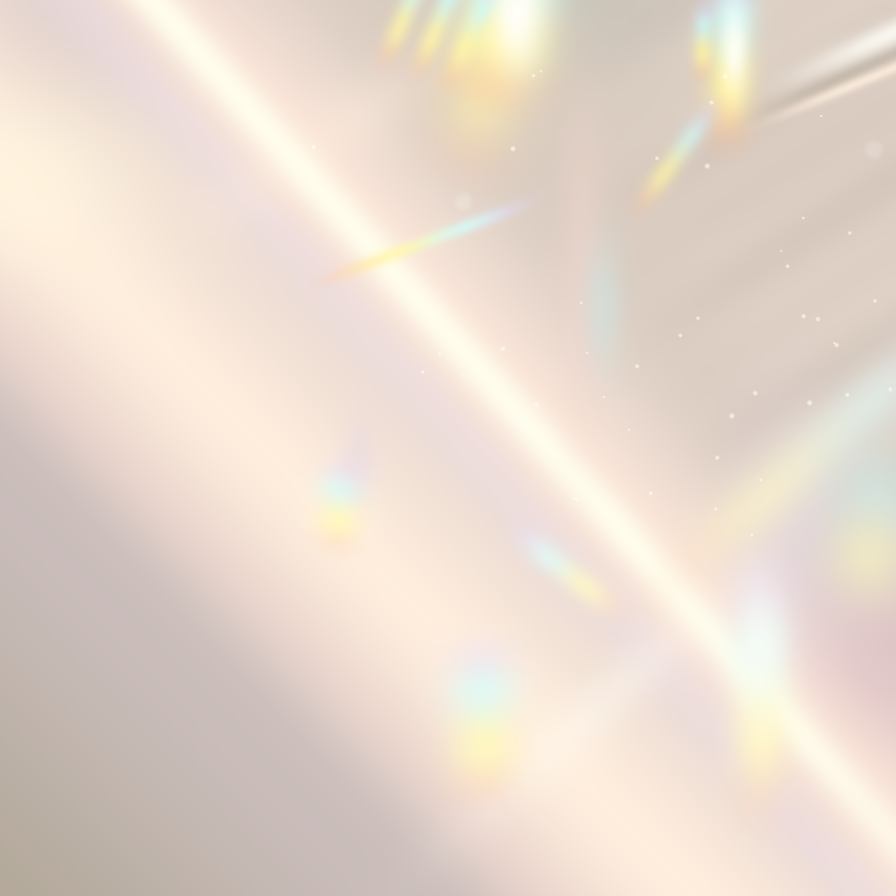
This background is drawn by a Shadertoy shader. Its source:

```glsl
// Soft peach backdrop crossed by two diagonal light beams, prism flares and dust.

const vec3 WHITE = vec3(1.0, 0.995, 0.97);
const vec3 CREAM = vec3(1.0, 0.935, 0.87);
const vec3 PEACH = vec3(0.93, 0.865, 0.825);
const vec3 ROSE  = vec3(0.96, 0.84, 0.81);
const vec3 MAUVE = vec3(0.79, 0.74, 0.73);
const vec3 TAUPE = vec3(0.70, 0.66, 0.60);
const vec3 SAND  = vec3(0.855, 0.80, 0.755);
const vec3 LILAC = vec3(0.90, 0.85, 0.90);

float bell(float x, float width) {
    x /= width;
    return exp(-x * x);
}

float blob(vec2 p, vec2 center, vec2 radius) {
    vec2 q = (p - center) / radius;
    return exp(-dot(q, q));
}

float hash(float n) {
    return fract(sin(n * 12.9898) * 43758.5);
}

// Signed distance to the line a-b, positive on its left side.
float across(vec2 p, vec2 a, vec2 b) {
    vec2 dir = normalize(b - a);
    return dot(p - a, vec2(-dir.y, dir.x));
}

// Warm to cool prism colours for t in 0..1.
vec3 spectrum(float t) {
    vec3 c = mix(vec3(1.0, 0.74, 0.58), vec3(1.0, 0.96, 0.62), smoothstep(0.05, 0.38, t));
    c = mix(c, vec3(0.80, 0.97, 0.96), smoothstep(0.38, 0.66, t));
    return mix(c, vec3(0.86, 0.79, 1.0), smoothstep(0.64, 0.92, t));
}

// Soft streak running from its warm end to its cool end.
vec3 flare(vec3 col, vec2 p, vec2 warm, vec2 cool, float width, float vivid, float strength) {
    vec2 axis = cool - warm;
    float t = dot(p - warm, axis) / dot(axis, axis);
    float ends = smoothstep(0.0, 0.35, t) * (1.0 - smoothstep(0.65, 1.0, t));
    float alpha = strength * ends * bell(across(p, warm, cool), width);
    return mix(col, mix(WHITE, spectrum(t), vivid), alpha);
}

vec3 backdrop(vec2 p, float mainDist, float wideDist) {
    vec3 col = mix(TAUPE, MAUVE, smoothstep(-0.6, -0.22, wideDist));
    col = mix(col, PEACH, smoothstep(-0.23, -0.03, wideDist));
    col = mix(col, SAND, smoothstep(0.02, 0.2, mainDist));
    col = mix(col, vec3(0.85, 0.79, 0.78), 0.7 * blob(p, vec2(0.12, 1.03), vec2(0.16, 0.14)));
    col = mix(col, vec3(0.76, 0.75, 0.71), 0.7 * blob(p, vec2(0.64, 1.02), vec2(0.14, 0.10)));
    col = mix(col, vec3(0.87, 0.76, 0.78), 0.8 * blob(p, vec2(0.97, 0.26), vec2(0.10, 0.14)));
    // Brushed reflections fanning through the upper right.
    float v = across(p, vec2(0.7, 0.65), vec2(1.0, 0.84));
    float brushed = sin(v * 42.0) * 0.5 + sin(v * 87.0 + 1.3) * 0.3 + sin(v * 23.0 + p.x * 4.0) * 0.4;
    return col + 0.022 * brushed * smoothstep(0.08, 0.3, mainDist) * smoothstep(0.6, 0.85, p.x);
}

vec3 beams(vec3 col, vec2 p, float mainDist, float wideDist) {
    col = mix(col, ROSE, 0.45 * bell(wideDist + 0.11, 0.05));
    col = mix(col, CREAM, 0.95 * bell(wideDist, 0.085));
    col = mix(col, vec3(1.0, 0.96, 0.87), 0.7 * blob(p, vec2(0.0, 0.8), vec2(0.16, 0.09)));
    col = mix(col, LILAC, 0.5 * bell(mainDist + 0.065, 0.035));
    // Faint beams crossing the main one.
    float low = bell(across(p, vec2(0.48, 0.04), vec2(0.80, 0.33)), 0.03);
    col = mix(col, WHITE, 0.35 * low * blob(p, vec2(0.68, 0.22), vec2(0.20)));
    float high = bell(across(p, vec2(0.25, 0.77), vec2(0.46, 0.91)), 0.04);
    col = mix(col, CREAM, 0.4 * high * blob(p, vec2(0.36, 0.85), vec2(0.15)));
    // Main beam: peach halo, then a pale core.
    col = mix(col, vec3(1.0, 0.905, 0.85), 0.7 * bell(mainDist - 0.01, 0.065));
    float fade = 1.0 - 0.25 * smoothstep(0.85, 1.0, p.x);
    return mix(col, vec3(1.0, 0.99, 0.925), fade * bell(mainDist, 0.024));
}

vec3 prisms(vec3 col, vec2 p) {
    // Bright cluster at the top.
    col = flare(col, p, vec2(0.51, 0.77), vec2(0.59, 1.10), 0.045, 0.8, 0.6);
    col = flare(col, p, vec2(0.54, 0.855), vec2(0.60, 1.13), 0.047, 1.0, 1.0);
    col = mix(col, WHITE, blob(p, vec2(0.577, 0.985), vec2(0.030, 0.060)));
    for (float i = 0.0; i < 3.0; i++) {
        vec2 foot = vec2(0.42 + 0.036 * i, 0.91 - 0.012 * i);
        col = flare(col, p, foot, foot + vec2(0.07, 0.16), 0.012, 0.9, 0.75);
    }
    // Upright flare at the upper right with its side glint.
    col = flare(col, p, vec2(0.81, 0.81), vec2(0.822, 1.07), 0.024, 1.0, 0.95);
    col = mix(col, WHITE, 0.9 * blob(p, vec2(0.82, 0.945), vec2(0.014, 0.045)));
    col = flare(col, p, vec2(0.783, 0.90), vec2(0.787, 1.01), 0.011, 1.0, 0.7);
    col = flare(col, p, vec2(0.70, 0.75), vec2(0.81, 0.90), 0.012, 0.9, 0.65);
    // Glossy streaks in the corner.
    col = mix(col, TAUPE, 0.6 * smoothstep(0.82, 0.94, p.x) * bell(across(p, vec2(0.86, 0.88), vec2(1.0, 0.942)), 0.008));
    col = mix(col, WHITE, 0.85 * smoothstep(0.82, 1.0, p.x) * bell(across(p, vec2(0.85, 0.898), vec2(1.0, 0.965)), 0.014));
    col = mix(col, CREAM, 0.8 * smoothstep(0.82, 0.95, p.x) * bell(across(p, vec2(0.85, 0.862), vec2(1.0, 0.925)), 0.006));
    // Thin glint on the main beam and the faint rainbow beside it.
    col = flare(col, p, vec2(0.33, 0.675), vec2(0.62, 0.785), 0.008, 0.8, 0.85);
    col = mix(col, ROSE, 0.45 * blob(p, vec2(0.65, 0.70), vec2(0.025, 0.16)));
    col = mix(col, vec3(0.80, 0.90, 0.89), 0.55 * blob(p, vec2(0.673, 0.66), vec2(0.022, 0.07)));
    // Arc of violet light and the iridescent disc on the right edge.
    col = mix(col, LILAC, 0.6 * blob(p, vec2(0.89, 0.42), vec2(0.07, 0.12)));
    col = flare(col, p, vec2(0.70, 0.31), vec2(1.12, 0.68), 0.035, 0.5, 0.6);
    col = mix(col, vec3(0.81, 0.90, 0.89), 0.8 * blob(p, vec2(0.98, 0.44), vec2(0.055, 0.06)));
    col = mix(col, vec3(0.95, 0.92, 0.76), 0.8 * blob(p, vec2(0.97, 0.38), vec2(0.045, 0.05)));
    // Flares around the lower beams.
    col = flare(col, p, vec2(0.848, 0.05), vec2(0.85, 0.40), 0.030, 0.6, 0.85);
    col = mix(col, WHITE, 0.6 * blob(p, vec2(0.848, 0.27), vec2(0.03, 0.08)));
    col = flare(col, p, vec2(0.545, 0.08), vec2(0.535, 0.31), 0.038, 0.65, 0.85);
    col = flare(col, p, vec2(0.373, 0.37), vec2(0.385, 0.50), 0.024, 0.65, 0.85);
    col = mix(col, LILAC, 0.5 * blob(p, vec2(0.40, 0.49), vec2(0.02, 0.04)));
    return flare(col, p, vec2(0.71, 0.30), vec2(0.56, 0.42), 0.016, 0.55, 0.75);
}

vec3 dust(vec3 col, vec2 p) {
    for (float i = 1.0; i < 46.0; i++) {
        vec2 spot = vec2(0.35 + 0.65 * sqrt(hash(i)), 0.40 + 0.55 * hash(i + 71.0));
        float big = step(0.9, hash(i + 19.0));
        float radius = mix(0.0012 + 0.0015 * hash(i + 33.0), 0.009, big);
        float disc = 1.0 - smoothstep(radius * 0.5, radius * 1.5, length(p - spot));
        col = mix(col, WHITE, disc * mix(0.6, 0.2, big));
    }
    return col;
}

void mainImage(out vec4 fragColor, in vec2 fragCoord) {
    vec2 p = fragCoord / iResolution.xy;
    float mainDist = across(p, vec2(0.17, 1.0), vec2(1.0, 0.0625));
    float wideDist = across(p, vec2(0.0, 0.805), vec2(0.74, 0.036));
    vec3 col = backdrop(p, mainDist, wideDist);
    col = beams(col, p, mainDist, wideDist);
    col = dust(prisms(col, p), p);
    fragColor = vec4(clamp(col, 0.0, 1.0), 1.0);
}
```
